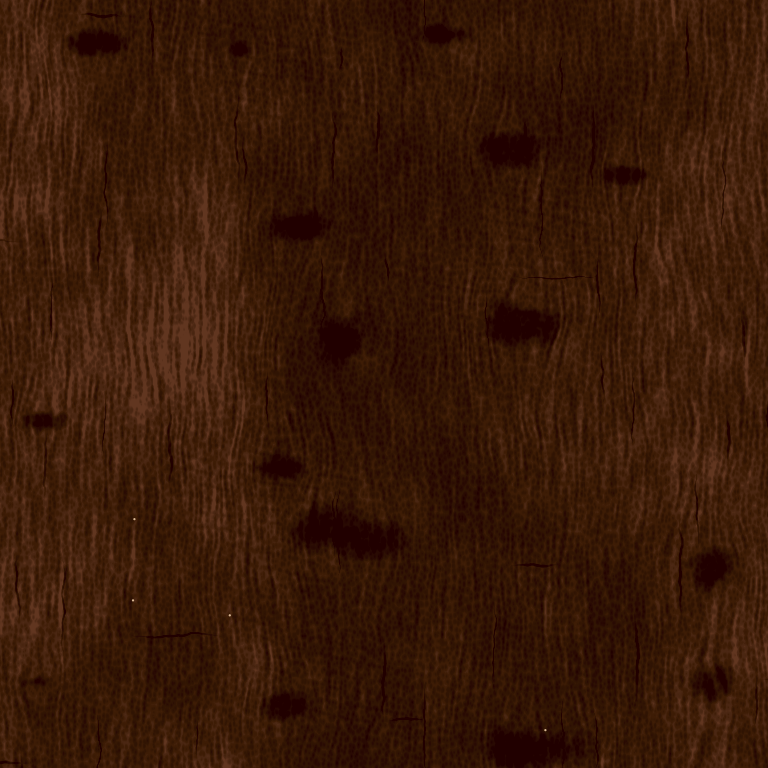
A three.js fragment shader for this texture:

```glsl
varying vec2 vUv;

const vec3 CHAR_BROWN = vec3(0.13, 0.00, 0.00);
const vec3 BURNT_BROWN = vec3(0.16, 0.04, 0.01);
const vec3 DARK_BROWN = vec3(0.19, 0.08, 0.01);
const vec3 MID_BROWN = vec3(0.24, 0.11, 0.02);
const vec3 WARM_BROWN = vec3(0.29, 0.15, 0.07);
const vec3 RIDGE_BROWN = vec3(0.38, 0.21, 0.125);
const vec3 SPECK_COLOR = vec3(0.85, 0.72, 0.58);

const float SEAM_X = 0.545;
const float GRAIN_LINES = 100.0;
const float GRAIN_WARP = 5.0;
const float GRAIN_DEPTH = 0.75;
const float PORE_DEPTH = 0.36;
const float FIBRE_DEPTH = 0.27;
const float BLOTCH_DEPTH = 0.36;
const float KNOT_DEPTH = 2.3;
const float CRACK_DEPTH = 2.2;
const float SCRATCH_DEPTH = 0.3;
const float KNOT_DENSITY = 0.5;
const float CRACK_DENSITY = 0.42;
const float SPECK_DENSITY = 0.06;
const vec2 KNOT_GRID = vec2(4.0, 6.0);
const vec2 CRACK_GRID = vec2(16.0, 7.0);
const float SPECK_GRID = 8.0;

vec2 hash2(vec2 p) {
  vec3 q = fract(p.xyx * vec3(0.1031, 0.1030, 0.0973));
  q += dot(q, q.yzx + 33.33);
  return fract((q.xx + q.yz) * q.zy);
}

// Layered, folded sines with roughly unit spread
float waves(vec2 p) {
  float sum = 0.0, amp = 1.0;
  for (int i = 0; i < 5; i++) {
    sum += amp * sin(p.x + 1.4 * sin(p.y));
    p = mat2(0.8, 0.6, -0.6, 0.8) * p * 1.75 + vec2(2.3, 5.1);
    amp *= 0.62;
  }
  return sum;
}

// Cellular noise, centred on zero with roughly unit spread
float cells(vec2 p) {
  vec2 base = floor(p);
  float nearest = 4.0;
  for (int j = -1; j <= 1; j++)
    for (int i = -1; i <= 1; i++) {
      vec2 id = base + vec2(float(i), float(j));
      vec2 d = id + hash2(id) - p;
      nearest = min(nearest, dot(d, d));
    }
  return (sqrt(nearest) - 0.43) / 0.18;
}

// Ragged dark knots; push bends the grain around them
float knots(vec2 p, out float push) {
  float dark = 0.0, ragged = 0.22 * waves(p * vec2(45.0, 32.0));
  push = 0.0;
  for (int j = -1; j <= 1; j++)
    for (int i = -1; i <= 1; i++) {
      vec2 id = floor(p * KNOT_GRID) + vec2(float(i), float(j));
      vec2 h = hash2(id + 41.0), k = hash2(id + 87.0);
      float present = step(k.x, KNOT_DENSITY);
      float radius = mix(0.012, 0.036, h.x * h.x);
      vec2 d = p - (id + 0.15 + 0.7 * h) / KNOT_GRID;
      float r = length(d / (radius * vec2(mix(0.8, 2.2, k.y), 0.8))) + ragged;
      dark = max(dark, present * (1.0 - smoothstep(0.3, 1.5, r)));
      push += present * d.x * exp(-dot(d, d) / (6.0 * radius * radius));
    }
  return dark;
}

// Thin tapered cracks along y
float cracks(vec2 p, float seed, float density) {
  float dark = 0.0, wobble = 0.0016 * waves(p * vec2(20.0, 55.0));
  for (int j = -1; j <= 1; j++)
    for (int i = -1; i <= 1; i++) {
      vec2 id = floor(p * CRACK_GRID) + vec2(float(i), float(j));
      vec2 h = hash2(id + seed), k = hash2(id + seed + 19.0);
      vec2 d = p - (id + h) / CRACK_GRID;
      float taper = 1.0 - smoothstep(0.2, 1.0, abs(d.y) / mix(0.015, 0.08, k.y));
      float width = mix(0.0012, 0.003, h.y) * (0.4 + 0.6 * taper);
      float line = 1.0 - smoothstep(0.2 * width, width, abs(d.x + wobble));
      dark = max(dark, step(k.x, density) * line * taper);
    }
  return dark;
}

// Broad light and dark areas of the boards
float boardTone(vec2 p) {
  float seamSoft = mix(0.09, 0.004, smoothstep(0.15, 0.4, abs(p.y - 0.5)));
  float left = 1.0 - smoothstep(0.27, 0.43, p.x + 0.025 * waves(p * 7.0));
  float right = smoothstep(SEAM_X - seamSoft, SEAM_X + seamSoft, p.x);
  float edge = smoothstep(0.8, 1.0, p.x);
  float rise = (p.y - 0.53) / 0.25;
  float band = (0.75 * exp(-rise * rise) - 0.3) * (0.35 + 0.65 * max(left, edge));
  return -0.7 + 1.15 * left + 0.5 * right + 0.6 * edge + band;
}

vec3 woodColor(float tone) {
  vec3 c = mix(CHAR_BROWN, BURNT_BROWN, smoothstep(-1.7, -1.03, tone));
  c = mix(c, DARK_BROWN, smoothstep(-1.03, -0.35, tone));
  c = mix(c, MID_BROWN, smoothstep(-0.35, 0.4, tone));
  c = mix(c, WARM_BROWN, smoothstep(0.4, 1.1, tone));
  return mix(c, RIDGE_BROWN, smoothstep(1.1, 2.0, tone));
}

void main() {
  vec2 p = vUv;
  float push;
  float knot = knots(p, push);
  float broad = boardTone(p) + BLOTCH_DEPTH * waves(p * vec2(13.0, 9.0) + 3.0);

  // Vertical grain: wavy ridges, long pores and fine fibres
  vec2 g = vec2(p.x - 0.6 * push + 0.004 * waves(p * vec2(6.0, 10.0)), p.y);
  float phase = 6.2832 * GRAIN_LINES * g.x + GRAIN_WARP * waves(g * vec2(18.0, 6.0));
  float ridges = 0.7 * sin(phase) + 0.4 * sin(0.47 * phase + 2.0 * waves(g * 9.0));
  float streak = clamp(0.65 + 0.35 * cells(g * vec2(60.0, 9.0)), 0.1, 1.4);
  float gain = clamp(0.75 + 0.35 * broad, 0.35, 1.25);
  float grain = GRAIN_DEPTH * ridges * streak + PORE_DEPTH * cells(g * vec2(130.0, 15.0));
  float fibre = FIBRE_DEPTH * cells(p * vec2(190.0, 120.0));

  // Faint slanted saw marks in patches
  float sawMask = smoothstep(0.3, 1.4, waves(p * vec2(7.0, 9.0) + 11.0));
  float saw = sawMask * pow(0.5 + 0.5 * sin(330.0 * (p.y + 0.2 * p.x) + waves(p * 12.0)), 6.0);

  float crack = max(cracks(p, 5.0, CRACK_DENSITY), cracks(p.yx, 63.0, 0.05));
  float tone = 0.15 + broad + gain * grain + fibre - SCRATCH_DEPTH * saw;
  tone -= KNOT_DEPTH * knot + CRACK_DEPTH * crack;

  // Rare bright specks
  vec2 id = floor(p * SPECK_GRID);
  float dist = length(p - (id + 0.2 + 0.6 * hash2(id + 131.0)) / SPECK_GRID);
  float speck = step(hash2(id + 7.0).x, SPECK_DENSITY) * (1.0 - smoothstep(0.0006, 0.0022, dist));
  gl_FragColor = vec4(mix(woodColor(tone), SPECK_COLOR, speck), 1.0);
}
```
